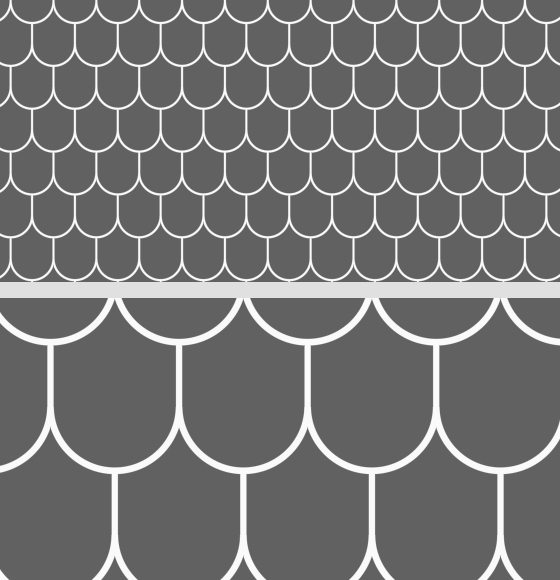
Top, the full canvas; bottom, a detail of the centre.
Give the GLSL for this pattern, as a WebGL 2 fragment shader.

```glsl
#version 300 es
precision highp float;

uniform vec2 u_resolution;
out vec4 fragColor;

// Signed distance to the outline of one row of scallop tiles, in tile widths.
float scallopRow(vec2 p, float row) {
    float x = fract(p.x + 0.5 * mod(row, 2.0)) - 0.5;
    float y = p.y - row - 0.5;
    // Rounded lower half
    if (y < 0.0) return abs(length(vec2(x, y)) - 0.5) - 0.0262;
    // Straight sides, ending at the row above
    return length(vec2(abs(x) - 0.5, max(y - 0.5, 0.0))) - 0.0245;
}

void main() {
    float tilesAcross = 13.066;
    float pixel = tilesAcross / u_resolution.x;
    vec2 p = gl_FragCoord.xy * pixel - vec2(0.248, 0.0425);

    // The row here, plus the arcs of the row above that dip into it
    float row = floor(p.y);
    float d = min(scallopRow(p, row), scallopRow(p, row + 1.0));

    vec3 slate = vec3(0.38);
    vec3 grout = vec3(0.98);
    float line = 1.0 - smoothstep(-0.75 * pixel, 0.75 * pixel, d);
    fragColor = vec4(mix(slate, grout, line), 1.0);
}
```
